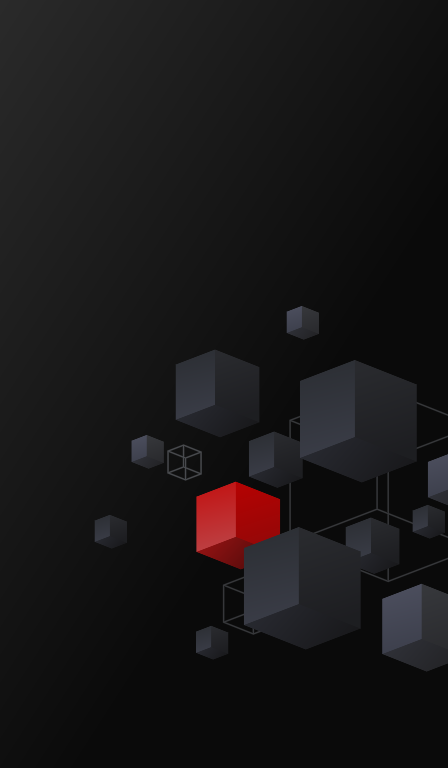
Reproduce this background procedurally as a Shadertoy shader.

```glsl
// Dark diagonal gradient with floating slate cubes, one red cube and thin wireframe boxes.

// Cube edges leaving the inner corner, for a cube of unit width
const vec2 UP = vec2(0.0, 0.66);
const vec2 LEFT = vec2(-0.47, -0.18);
const vec2 RIGHT = vec2(0.53, -0.21);

float segmentDistance(vec2 p, vec2 a, vec2 edge) {
    vec2 d = p - a;
    return length(d - edge * clamp(dot(d, edge) / dot(edge, edge), 0.0, 1.0));
}

// Distance to the nearest of the twelve edges; box = inner corner and width
float wireDistance(vec2 p, vec3 box) {
    vec2 axes[3] = vec2[3](UP, LEFT, RIGHT);
    vec2 q = (p - box.xy) / box.z;
    float d = 10.0;
    for (int i = 0; i < 3; i++) {
        for (int j = 0; j < 4; j++) {
            vec2 start = axes[(i + 1) % 3] * float(j & 1) + axes[(i + 2) % 3] * float(j >> 1);
            d = min(d, segmentDistance(q, start, axes[i]));
        }
    }
    return d * box.z;
}

// Paints a solid cube seen from below; each face blends between two tones
vec3 paintCube(vec3 base, vec2 p, vec3 box, float pixel,
               vec3 leftTop, vec3 leftLow, vec3 rightTop, vec3 rightLow, vec3 under, vec3 underFar) {
    vec2 q = (p - box.xy) / box.z;
    float soft = pixel / box.z;
    float slopeL = LEFT.y / LEFT.x;
    float slopeR = RIGHT.y / RIGHT.x;

    // Hexagonal outline
    float inside = min(q.x - LEFT.x, RIGHT.x - q.x);
    inside = min(inside, UP.y + q.x * (q.x < 0.0 ? slopeL : slopeR) - q.y);
    inside = min(inside, q.y - LEFT.y - (q.x - LEFT.x) * slopeR);
    inside = min(inside, q.y - RIGHT.y - (q.x - RIGHT.x) * slopeL);

    // Shading of the three faces
    float height = q.y / UP.y;
    vec3 leftFace = mix(leftLow, leftTop, clamp(height * 0.8 - q.x * 0.3 + 0.1, 0.0, 1.0));
    vec3 rightFace = mix(rightLow, rightTop, clamp(height * 0.8 - q.x * 0.4 + 0.3, 0.0, 1.0));
    vec3 lowerFace = mix(under, underFar, clamp(q.x * 0.9 - q.y * 0.8 + 0.2, 0.0, 1.0));
    vec3 color = mix(leftFace, rightFace, smoothstep(-0.5, 0.5, q.x / soft));
    float fold = q.y - q.x * (q.x < 0.0 ? slopeL : slopeR);
    color = mix(lowerFace, color, smoothstep(-0.5, 0.5, fold / soft));
    return mix(base, color, smoothstep(-0.5, 0.5, inside / soft));
}

void mainImage(out vec4 fragColor, in vec2 fragCoord) {
    vec2 uv = fragCoord / iResolution.xy;
    vec2 p = fragCoord / iResolution.y;
    float pixel = 1.0 / iResolution.y;

    // Background light from the upper left
    float fade = clamp(uv.x * 0.78 + (1.0 - uv.y) * 0.86, 0.0, 1.0);
    vec3 color = mix(vec3(0.165), vec3(0.039), fade);

    // Wireframe boxes: inner corner and width
    vec3 wires[3] = vec3[3](
        vec3(0.239, 0.392, 0.043), vec3(0.491, 0.337, 0.241), vec3(0.3255, 0.203, 0.073));
    for (int i = 0; i < 3; i++) {
        float line = 1.0 - smoothstep(0.0, 0.0006 + pixel, wireDistance(p, wires[i]));
        color = mix(color, vec3(0.36, 0.37, 0.39), line * (i == 0 ? 0.75 : 0.55));
    }

    // Red cube
    color = paintCube(color, p, vec3(0.307, 0.301, 0.109), pixel,
        vec3(0.76, 0.07, 0.07), vec3(0.74, 0.25, 0.26),
        vec3(0.70, 0.01, 0.01), vec3(0.58, 0.03, 0.03),
        vec3(0.55, 0.07, 0.07), vec3(0.25, 0.03, 0.03));

    // Slate cubes, back to front; the first four catch more light
    vec3 cubes[12] = vec3[12](
        vec3(0.393, 0.574, 0.042), vec3(0.191, 0.406, 0.042),
        vec3(0.590, 0.365, 0.070), vec3(0.549, 0.168, 0.109),
        vec3(0.280, 0.473, 0.109), vec3(0.357, 0.392, 0.070),
        vec3(0.462, 0.431, 0.152), vec3(0.143, 0.302, 0.042),
        vec3(0.483, 0.280, 0.070), vec3(0.557, 0.315, 0.042),
        vec3(0.389, 0.2135, 0.152), vec3(0.275, 0.1575, 0.042));
    for (int i = 0; i < 12; i++) {
        float lit = i < 4 ? 1.0 : 0.0;
        color = paintCube(color, p, cubes[i], pixel,
            mix(vec3(0.17, 0.18, 0.20), vec3(0.30, 0.31, 0.37), lit),
            mix(vec3(0.225, 0.235, 0.275), vec3(0.24, 0.25, 0.30), lit),
            vec3(0.16, 0.165, 0.18) + 0.05 * lit,
            vec3(0.115, 0.117, 0.13) + 0.05 * lit,
            vec3(0.15, 0.155, 0.18) + 0.03 * lit,
            vec3(0.085, 0.085, 0.092) + 0.04 * lit);
    }

    fragColor = vec4(color, 1.0);
}
```
